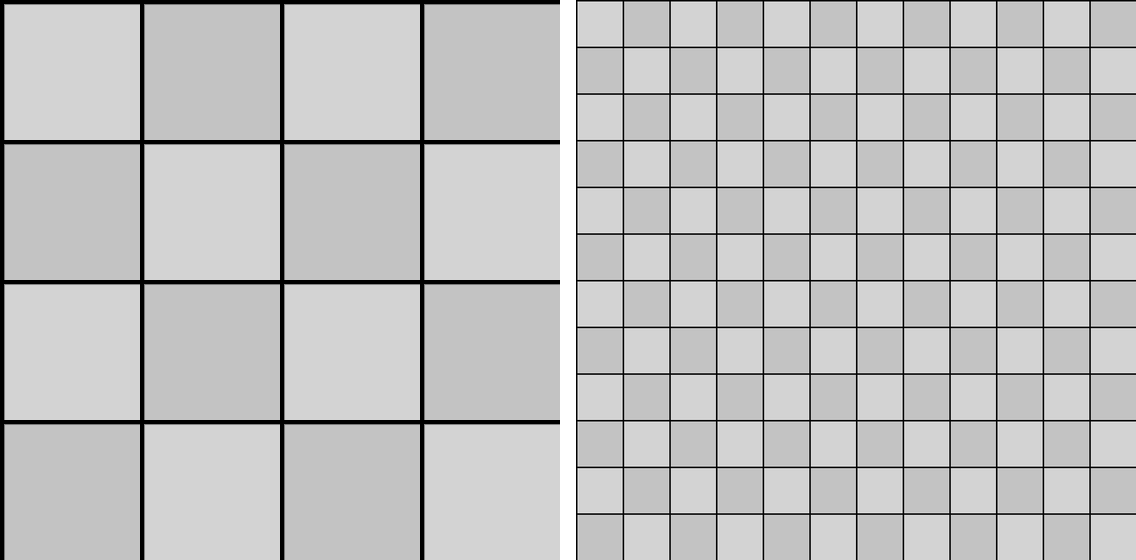
Left, the tile; right, the same tile 3 across and 3 down.
Reproduce this pattern procedurally as a Shadertoy shader.

```glsl
// Checkerboard of two pale grey square tiles, divided by thin black grid lines.

const float TILES = 4.0;             // tiles across and down; even, so the checker wraps
const float LINE_WIDTH = 1.0 / 32.0; // as a fraction of one tile
const vec3 LIGHT_TILE = vec3(0.827);
const vec3 DARK_TILE = vec3(0.765);
const vec3 LINE_COLOR = vec3(0.0);

// Alternates 0 and 1 between neighbouring tiles
float checker(vec2 tile) {
    return mod(tile.x + tile.y, 2.0);
}

// Coverage of the grid lines centred on whole numbers of p
float gridLines(vec2 p, vec2 pixel) {
    vec2 dist = abs(fract(p + 0.5) - 0.5);
    vec2 cover = clamp((0.5 * LINE_WIDTH - dist) / pixel + 0.5, 0.0, 1.0);
    return max(cover.x, cover.y);
}

void mainImage(out vec4 fragColor, in vec2 fragCoord) {
    vec2 uv = fragCoord / iResolution.xy;
    vec2 pixel = TILES / iResolution.xy;

    // Tile space runs right and down; each line lies inside its tile's left and top edge
    vec2 p = vec2(uv.x, 1.0 - uv.y) * TILES - 0.5 * LINE_WIDTH;

    vec3 color = mix(LIGHT_TILE, DARK_TILE, checker(floor(p)));
    color = mix(color, LINE_COLOR, gridLines(p, pixel));
    fragColor = vec4(color, 1.0);
}
```
